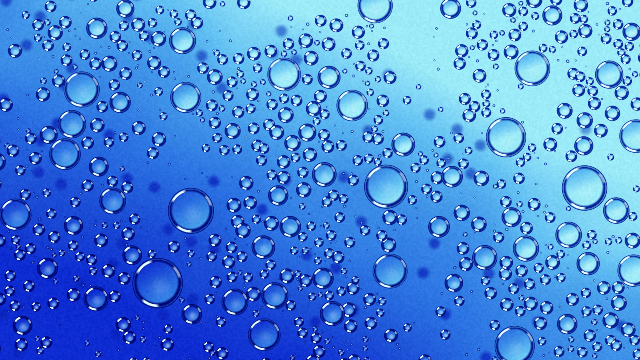
Reproduce this texture procedurally as a WebGL 2 fragment shader.

```glsl
#version 300 es
precision highp float;
// Air bubbles of many sizes floating in bright blue water.

uniform vec2 u_resolution;
out vec4 fragColor;

const vec3 WATER[6] = vec3[6](
    vec3(0.05, 0.17, 0.82), vec3(0.11, 0.31, 0.84), vec3(0.17, 0.45, 0.89),
    vec3(0.25, 0.58, 0.91), vec3(0.38, 0.75, 0.95), vec3(0.61, 0.92, 0.97));
const vec3 NAVY = vec3(0.0, 0.02, 0.46);
const vec3 RIM_BLUE = vec3(0.01, 0.15, 0.62);
const vec3 GLINT = vec3(0.90, 0.99, 1.0);

// Bubble layers from fine to coarse: cell size, least radius, largest radius, density
const int LAYERS = 7;
const vec4 LAYER[LAYERS] = vec4[LAYERS](
    vec4(0.021, 0.0020, 0.0045, 0.20), vec4(0.032, 0.0068, 0.0120, 0.30),
    vec4(0.047, 0.0115, 0.0195, 0.34), vec4(0.050, 0.0130, 0.0215, 0.34),
    vec4(0.056, 0.0145, 0.0230, 0.30), vec4(0.120, 0.0250, 0.0400, 0.30),
    vec4(0.240, 0.0430, 0.0760, 0.54));

vec3 hash3(vec2 cell, float seed) {
    vec3 h = fract(vec3(cell.xyx) * vec3(0.1031, 0.1030, 0.0973) + seed * 0.317);
    h += dot(h, h.yxz + 33.33);
    return fract((h.xxy + h.yzz) * h.zyx);
}

float noise(vec2 p) {
    vec2 i = floor(p), f = fract(p);
    f = f * f * (3.0 - 2.0 * f);
    float low = mix(hash3(i, 1.0).x, hash3(i + vec2(1, 0), 1.0).x, f.x);
    float high = mix(hash3(i + vec2(0, 1), 1.0).x, hash3(i + vec2(1, 1), 1.0).x, f.x);
    return mix(low, high, f.y);
}

mat2 rotation(float a) {
    return mat2(cos(a), sin(a), -sin(a), cos(a));
}

// Brightness of the water: deep at lower left, lit at upper right
float waterLight(vec2 p, float aspect) {
    float diagonal = 0.50 * p.x / aspect + 0.50 * p.y;
    float clouds = 0.14 * (noise(p * 2.6) - 0.5) + 0.10 * (noise(p * 6.0 + 9.0) - 0.5);
    return 0.58 + (diagonal - 0.5) * 1.75 + clouds;
}

vec3 waterColor(float light) {
    float t = clamp(light, 0.0, 1.0) * 5.0;
    vec3 color = WATER[0];
    for (int i = 1; i < 6; i++)
        color = mix(color, WATER[i], clamp(t - float(i - 1), 0.0, 1.0));
    return color;
}

// Soft band around a distance
float band(float d, float center, float width) {
    return 1.0 - smoothstep(width * 0.4, width, abs(d - center));
}

// One bubble; q is the offset from its centre in radii
vec3 shadeBubble(vec3 color, vec2 q, float radius, float light, float pixel) {
    float d = length(q);
    float blur = 0.5 * pixel / radius;
    vec2 n = q / max(d, 0.001);
    float large = smoothstep(0.010, 0.050, radius);
    float inner = mix(0.60, 0.83, large);
    float middle = 0.5 * (1.0 + inner);

    // Lens-like interior, brighter toward the lower side
    float lens = clamp(light, 0.0, 0.82) + 0.17 + 0.30 * dot(q, vec2(0.35, -0.94));
    vec3 body = waterColor(lens);
    float glow = 1.0 - smoothstep(0.0, 0.60, length(q - vec2(0.08, -0.16)));
    body = mix(body, GLINT, glow * mix(0.55, 0.16, large));

    // Dark rim, heavier below, with a pale hairline and bright arcs
    vec3 rim = mix(NAVY, RIM_BLUE, clamp(light, 0.0, 1.0));
    float core = length(q - vec2(-0.01, 0.03));
    body = mix(body, rim, smoothstep(inner - 0.05 - blur, inner + 0.03 + blur, core));
    float hairline = band(d, middle + 0.03, 0.018 + blur);
    body = mix(body, waterColor(light + 0.25), 0.45 * large * hairline);
    float arcs = smoothstep(0.88, 0.97, dot(n, vec2(-0.64, 0.77)));
    arcs += smoothstep(0.90, 0.97, dot(n, vec2(-0.34, -0.94)));
    arcs += 0.6 * smoothstep(0.95, 0.99, dot(n, vec2(0.87, 0.5)));
    float arcBand = band(d, middle - 0.02, mix(0.12, 0.05, large) + blur);
    body = mix(body, GLINT, smoothstep(0.002, 0.012, radius) * min(arcs, 1.0) * arcBand);
    return mix(color, body, 1.0 - smoothstep(1.0 - blur, 1.0 + blur, d));
}

// Centre and radius of the bubble in the cell around p; radius 0 if empty
vec3 findBubble(vec2 p, int index) {
    vec4 layer = LAYER[index];
    float seed = float(index) + 1.0;
    mat2 turn = rotation(seed * 0.73);
    vec2 g = turn * p / layer.x + seed * 17.0;
    vec3 h = hash3(floor(g), seed);
    float size = hash3(floor(g), seed + 5.7).x;
    float radius = mix(layer.y, layer.z, pow(size, 1.5));
    float margin = min(radius / layer.x * 1.05, 0.5);
    vec2 local = mix(vec2(margin), vec2(1.0 - margin), h.xy);
    vec2 center = p + (local - fract(g)) * layer.x * turn;
    float cluster = smoothstep(0.3, 0.7, noise(center * vec2(6.0, 4.0) + 3.0));
    float clustering = 1.0 - smoothstep(0.06, 0.2, layer.x);
    float density = layer.w * mix(1.0, 0.15 + 1.9 * cluster, clustering);
    return vec3(center, h.z < density ? radius : 0.0);
}

// Dark out-of-focus bubbles behind the sharp ones
vec3 blurredLayer(vec3 color, vec2 p, float light, float aspect) {
    vec2 g = rotation(0.4) * p / 0.080;
    vec3 h = hash3(floor(g), 9.0);
    float d = length(fract(g) - mix(vec2(0.3), vec2(0.7), h.xy));
    float present = step(h.z, mix(0.50, 0.04, p.x / aspect));
    float shade = present * (1.0 - smoothstep(0.08, 0.29, d));
    return mix(color, mix(waterColor(light - 0.45), NAVY, 0.25), 0.75 * shade);
}

void main() {
    vec2 p = gl_FragCoord.xy / u_resolution.y;
    float pixel = 1.0 / u_resolution.y;
    float aspect = u_resolution.x / u_resolution.y;
    float light = waterLight(p, aspect);
    vec3 color = blurredLayer(waterColor(light), p, light, aspect);

    // Small bubbles give way to the larger ones they would touch
    for (int i = 0; i < LAYERS; i++) {
        vec3 bubble = findBubble(p, i);
        for (int j = i + 1; j < LAYERS && bubble.z > 0.0; j++) {
            vec3 other = findBubble(bubble.xy, j);
            float gap = distance(other.xy, bubble.xy) - other.z - bubble.z;
            if (other.z > 0.0 && gap < 0.0) bubble.z = 0.0;
        }
        if (bubble.z > 0.0)
            color = shadeBubble(color, (p - bubble.xy) / bubble.z, bubble.z, light, pixel);
    }

    // Fine grain
    color += 0.05 * (noise(p * 240.0) - 0.5);
    fragColor = vec4(clamp(color, 0.0, 1.0), 1.0);
}
```
